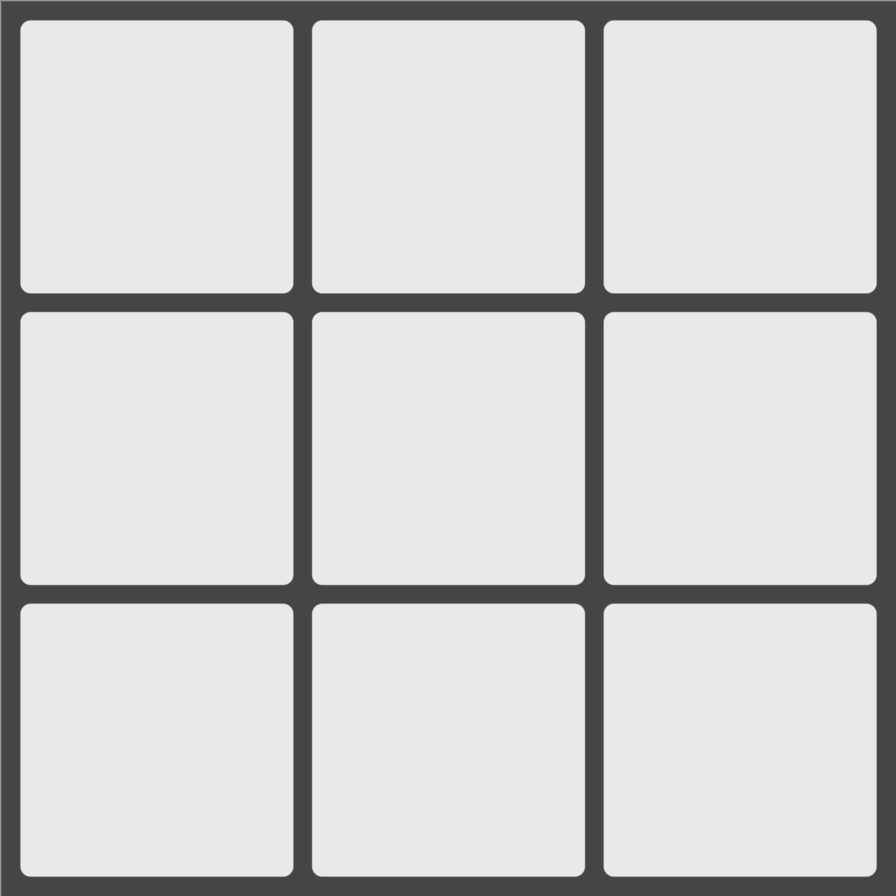
Give the GLSL for this pattern, as a three.js fragment shader.

```glsl
// Three by three grid of pale rounded square tiles on dark grout.
// Each tile is a rounded-box distance field in a repeated cell;
// a hairline of mid grey runs along the left and top borders.

varying vec2 vUv;

const float TILES = 3.0;             // tiles across and down
const float PITCH = 0.3255;          // spacing of tile centres
const float TILE_SIZE = 0.3047;      // side of one tile
const float CORNER_RADIUS = 0.0115;
const float EDGE_SOFTNESS = 0.0011;  // half width of the tile edge blend
const float HAIRLINE_WIDTH = 0.0014;
const vec2 GRID_CENTRE = vec2(0.5006, 0.4994);

const vec3 TILE_COLOUR = vec3(0.915);
const vec3 GROUT_COLOUR = vec3(0.27);
const vec3 HAIRLINE_COLOUR = vec3(0.60);

// Signed distance to a rounded square centred on the origin.
float roundedSquare(vec2 p, float halfSide, float radius) {
  vec2 q = abs(p) - halfSide + radius;
  return length(max(q, 0.0)) + min(max(q.x, q.y), 0.0) - radius;
}

// Offset from the centre of the nearest tile in the finite grid.
vec2 tileOffset(vec2 p) {
  float reach = 0.5 * (TILES - 1.0);
  vec2 cell = floor(p / PITCH + 0.5);
  return p - PITCH * clamp(cell, -reach, reach);
}

void main() {
  // Tiles over grout
  vec2 p = tileOffset(vUv - GRID_CENTRE);
  float d = roundedSquare(p, 0.5 * TILE_SIZE, CORNER_RADIUS);
  float tile = 1.0 - smoothstep(-EDGE_SOFTNESS, EDGE_SOFTNESS, d);
  vec3 colour = mix(GROUT_COLOUR, TILE_COLOUR, tile);

  // Hairline along the left and top borders
  float border = min(vUv.x, 1.0 - vUv.y);
  float hairline = 1.0 - smoothstep(HAIRLINE_WIDTH - EDGE_SOFTNESS,
                                    HAIRLINE_WIDTH + EDGE_SOFTNESS, border);
  colour = mix(colour, HAIRLINE_COLOUR, hairline);

  gl_FragColor = vec4(colour, 1.0);
}
```
